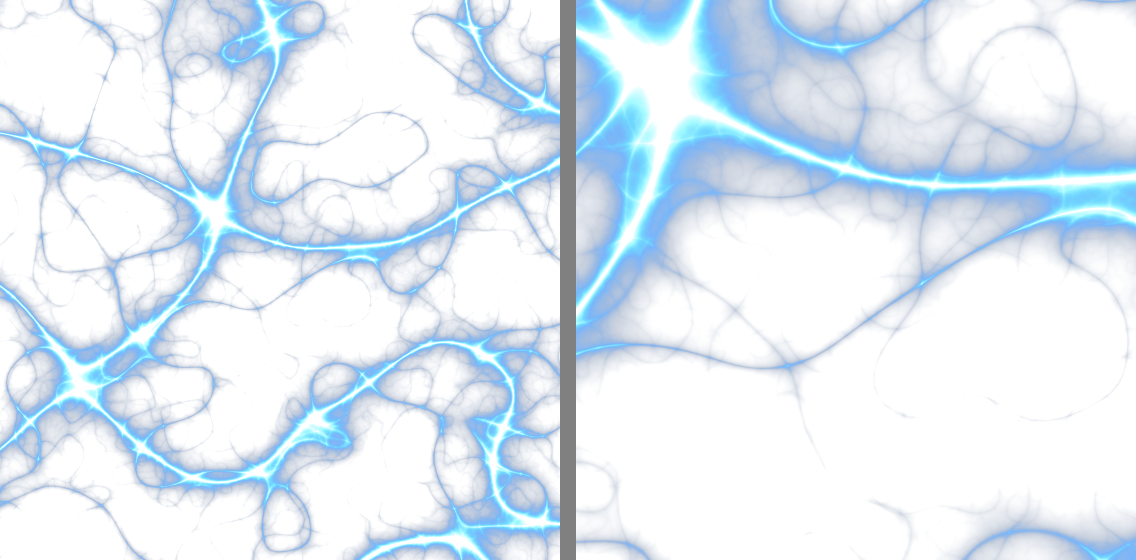
Left, the full canvas; right, a detail of the centre.
A Shadertoy shader for this texture:

```glsl
// Glowing blue veins branching through pale, smoky bubbles on white.
// Zero lines of several noise octaves are multiplied together, so crossings
// pinch into stars; the log of the product drives a colour ramp.

#define BASE_FREQ 2.9
#define OCTAVES 8
#define WEIGHT_DECAY 0.54
#define LINE_SOFTNESS 0.0015
#define NOISE_GAIN 3.8
#define LIFT 0.2
#define SAMPLES 2

const mat2 OCTAVE_TURN = mat2(0.8, 0.6, -0.6, 0.8);

// Integer hash: a lattice point gives two random values in 0..1
vec2 hash2(ivec2 cell, int seed) {
    uint h = uint(cell.x) * 1597334677u ^ uint(cell.y) * 3812015801u;
    h ^= uint(seed) * 2654435769u;
    h = (h ^ (h >> 16)) * 2246822519u;
    h = (h ^ (h >> 13)) * 3266489917u;
    h ^= h >> 16;
    return vec2(float(h & 65535u), float(h >> 16)) / 65535.0;
}

// Random slope and height at one lattice corner
float corner(ivec2 cell, vec2 offset, int seed) {
    vec2 rnd = hash2(cell, seed);
    float angle = 6.28318 * rnd.x;
    return dot(vec2(cos(angle), sin(angle)), offset) + 0.7 * (rnd.y - 0.5);
}

// Gradient noise with offset corners, roughly unit deviation
float noise(vec2 p, int seed) {
    ivec2 cell = ivec2(floor(p));
    vec2 f = fract(p);
    vec2 s = f * f * f * (f * (f * 6.0 - 15.0) + 10.0);
    float low = mix(corner(cell, f, seed),
                    corner(cell + ivec2(1, 0), f - vec2(1, 0), seed), s.x);
    float high = mix(corner(cell + ivec2(0, 1), f - vec2(0, 1), seed),
                     corner(cell + ivec2(1, 1), f - vec2(1, 1), seed), s.x);
    return NOISE_GAIN * mix(low, high, s.y);
}

// Log of the weighted product of distances to all zero lines
float veinDepth(vec2 uv) {
    float depth = LIFT, weight = 1.0, freq = BASE_FREQ;
    vec2 p = uv * freq + 17.3;
    for (int i = 0; i < OCTAVES; i++) {
        float n = noise(p, i + 1);
        float soft = LINE_SOFTNESS * freq;
        depth += weight * 0.5 * log(n * n + soft * soft);
        p = OCTAVE_TURN * p * 2.0 + 5.7;
        freq *= 2.0;
        weight *= WEIGHT_DECAY;
    }
    return depth;
}

// Core white, cyan, blue, grey, then paper white
vec3 veinColour(float depth) {
    const vec3 colours[7] = vec3[7](
        vec3(1.00, 1.00, 1.00), vec3(0.63, 0.98, 1.00),
        vec3(0.44, 0.84, 1.00), vec3(0.47, 0.71, 0.98),
        vec3(0.62, 0.73, 0.88), vec3(0.79, 0.82, 0.87),
        vec3(1.00, 1.00, 1.00));
    const float stops[7] = float[7](-4.5, -3.7, -3.2, -2.75, -2.15, -1.6, -0.5);
    vec3 colour = colours[0];
    for (int i = 1; i < 7; i++) {
        float t = clamp((depth - stops[i - 1]) / (stops[i] - stops[i - 1]), 0.0, 1.0);
        colour = mix(colour, colours[i], t);
    }
    return colour;
}

void mainImage(out vec4 fragColor, in vec2 fragCoord) {
    // Average a small grid of samples to smooth the hairlines
    vec3 sum = vec3(0.0);
    for (int j = 0; j < SAMPLES; j++) {
        for (int i = 0; i < SAMPLES; i++) {
            vec2 jitter = (vec2(i, j) + 0.5) / float(SAMPLES) - 0.5;
            sum += veinColour(veinDepth((fragCoord + jitter) / iResolution.y));
        }
    }
    fragColor = vec4(sum / float(SAMPLES * SAMPLES), 1.0);
}
```
